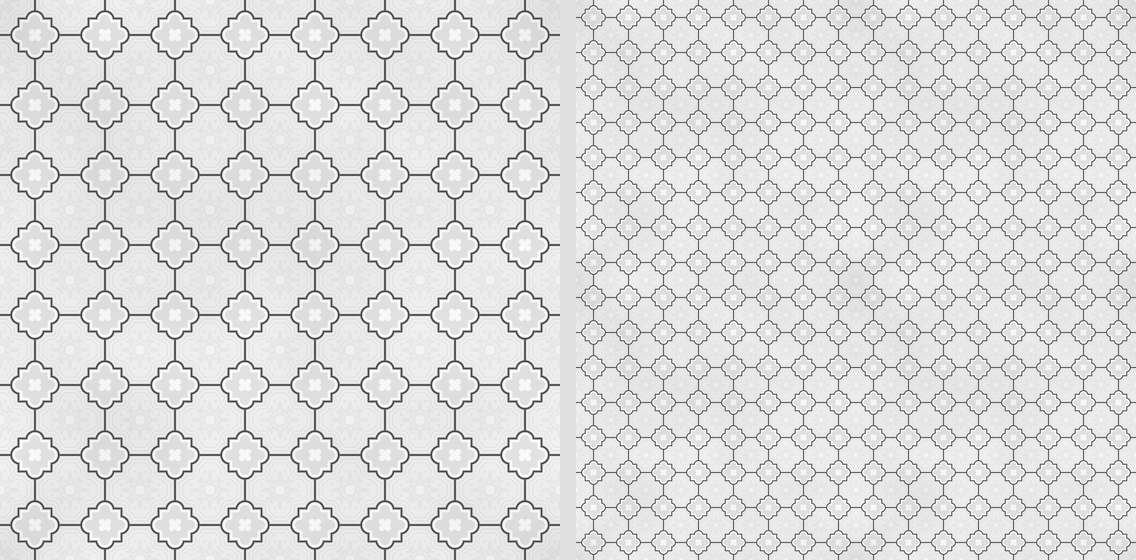
Left: one tile. Right: repeated 2 by 2.
Write a three.js fragment shader that draws this pattern.

```glsl
#define REPEATS 8.0
#define LINE_HALF 0.017
#define SOFT 0.009
#define LINE_DARK 0.25
#define LINE_EDGE 0.53
#define TILE_LIGHT 0.925
#define TILE_SHADE 0.880
#define RIM_LIGHT 0.965
#define MEDALLION_FILL 0.862
#define CLOUD_AMOUNT 0.07

varying vec2 vUv;

float hash(vec2 p) {
  vec3 q = fract(p.xyx * 0.1031);
  q += dot(q, q.yzx + 33.33);
  return fract((q.x + q.y) * q.z);
}

// Value noise that wraps after a whole number of cells
float wrapNoise(vec2 uv, float cells) {
  vec2 p = uv * cells;
  vec2 i = floor(p);
  vec2 f = fract(p);
  f = f * f * (3.0 - 2.0 * f);
  vec2 a = mod(i, cells);
  vec2 b = mod(i + 1.0, cells);
  return mix(mix(hash(a), hash(vec2(b.x, a.y)), f.x),
             mix(hash(vec2(a.x, b.y)), hash(b), f.x), f.y);
}

float fill(float d) {
  return 1.0 - smoothstep(-SOFT, SOFT, d);
}

float smoothMin(float a, float b, float k) {
  float h = max(k - abs(a - b), 0.0) / k;
  return min(a, b) - 0.25 * h * h * k;
}

// Fold into one eighth, with the larger coordinate first
vec2 foldEighth(vec2 p) {
  p = abs(p);
  return p.x > p.y ? p : p.yx;
}

float box(vec2 p, float halfSize) {
  vec2 d = abs(p) - halfSize;
  return length(max(d, 0.0)) + min(max(d.x, d.y), 0.0);
}

// Square with a round lobe on each side
float quatrefoil(vec2 p, float halfSize, float lobe, float blend) {
  p = foldEighth(p);
  float round_ = length(p - vec2(0.215, 0.0)) - lobe;
  return smoothMin(box(p, halfSize), round_, blend);
}

// Pointed petal along x, from two overlapping discs
float petal(vec2 p, float halfLength, float halfWidth) {
  float shift = (halfLength * halfLength - halfWidth * halfWidth) / (2.0 * halfWidth);
  return length(vec2(p.x, abs(p.y) + shift)) - shift - halfWidth;
}

float fourDots(vec2 p, float offset, float radius) {
  return length(abs(p) - offset) - radius;
}

float rosette(vec2 p) {
  vec2 q = foldEighth(p);
  vec2 diagonal = vec2(q.x + q.y, q.x - q.y) * 0.7071;
  float d = petal(q - vec2(0.20, 0.0), 0.085, 0.032);
  d = min(d, length(q - vec2(0.125, 0.052)) - 0.030);
  d = min(d, petal(diagonal - vec2(0.175, 0.0), 0.055, 0.026));
  d = min(d, length(diagonal - vec2(0.205, 0.038)) - 0.025);
  d = min(d, length(q - vec2(0.265, 0.075)) - 0.022);
  return min(d, abs(length(p) - 0.085) - 0.014);
}

float tileTone(vec2 p, float edge) {
  // Concentric bands inside the tile border
  float tone = mix(TILE_LIGHT, TILE_SHADE, fill(abs(edge - 0.060) - 0.014));
  tone = mix(tone, TILE_SHADE - 0.005, fill(abs(edge - 0.110) - 0.010));
  tone = mix(tone, TILE_LIGHT - 0.010, smoothstep(0.115, 0.130, edge));
  // Faint flower ornament
  tone = mix(tone, TILE_SHADE, 0.85 * fill(rosette(p)));
  return mix(tone, TILE_LIGHT + 0.01, fill(fourDots(p, 0.028, 0.030)));
}

float medallionTone(vec2 p) {
  float inner = quatrefoil(p, 0.178, 0.071, 0.05);
  float tone = mix(RIM_LIGHT, MEDALLION_FILL, fill(inner));
  tone -= 0.025 * fill(abs(inner) - 0.003);
  float blossom = smoothMin(fourDots(p, 0.045, 0.042), length(p) - 0.050, 0.02);
  return mix(tone, RIM_LIGHT - 0.01, fill(blossom));
}

void main() {
  vec2 grid = vUv * REPEATS;
  vec2 centre = fract(grid) - 0.5;
  vec2 corner = fract(grid + 0.5) - 0.5;

  // Outline network: medallions joined by straight lines
  float outline = quatrefoil(centre, 0.236, 0.125, 0.001);
  float joint = min(abs(centre.x), abs(centre.y));
  float edge = outline < 0.0 ? -outline : min(outline, joint);

  float tone = mix(tileTone(corner, edge), medallionTone(centre), fill(outline));

  // Soft cloudy wear
  float cloud = 0.65 * wrapNoise(vUv, 5.0) + 0.35 * wrapNoise(vUv, 11.0);
  tone *= 1.0 + CLOUD_AMOUNT * (cloud - 0.5);

  // Dark core with paler sides
  float ink = mix(LINE_DARK, LINE_EDGE, smoothstep(0.003, 0.013, edge));
  tone = mix(tone, ink, fill(edge - LINE_HALF));
  gl_FragColor = vec4(vec3(tone), 1.0);
}
```
